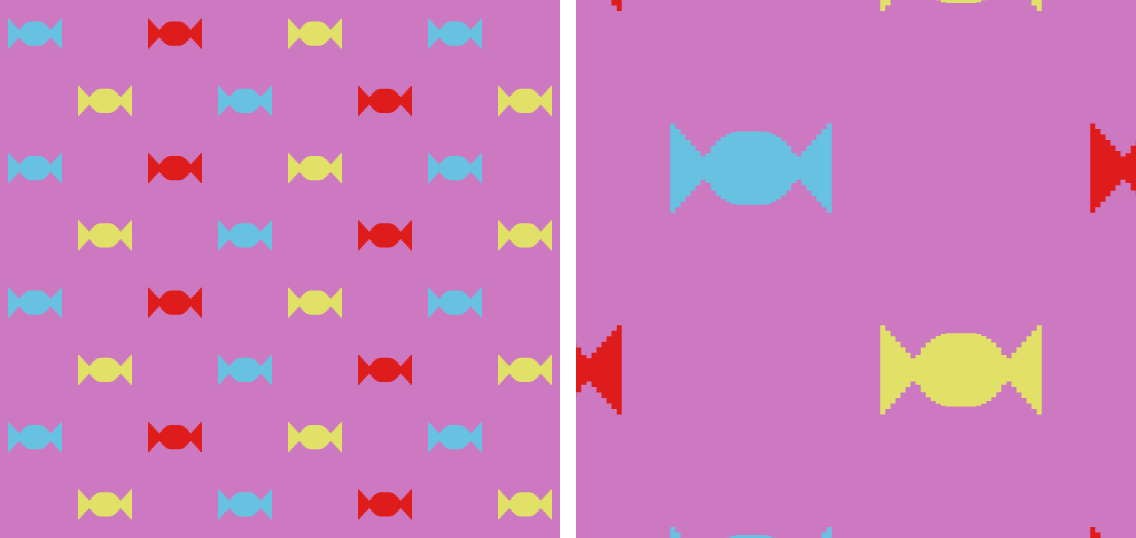
Left, the full canvas; right, a detail of the centre.
This pattern is drawn by a Shadertoy shader. Its source:

```glsl
#define REPEATS 8.0
#define STEPS_PER_HEIGHT 320.0
#define HALF_LENGTH 16.0
#define WING_HALF_HEIGHT 8.85
#define WING_SLOPE 1.09
#define BODY_RADII vec2(9.2, 7.7)
#define BODY_FLAT 7.25
#define SAMPLES 4
#define PINK vec3(0.803, 0.475, 0.761)
#define BLUE vec3(0.402, 0.761, 0.882)
#define RED vec3(0.870, 0.110, 0.110)
#define YELLOW vec3(0.882, 0.882, 0.402)

// Half height of the stepped sweet in the column at distance x from its centre
float sweetProfile(float x) {
    float column = floor(abs(x)) + 0.5;
    if (column > HALF_LENGTH) return 0.0;
    float round = sqrt(max(0.0, 1.0 - pow(column / BODY_RADII.x, 2.0)));
    float body = min(BODY_FLAT, BODY_RADII.y * round);
    float wing = WING_HALF_HEIGHT - WING_SLOPE * (HALF_LENGTH - 0.5 - column);
    return max(body, wing);
}

// Colours cycle along a row and shift by one on alternate rows
vec3 sweetColor(vec2 cell) {
    float alternate = 1.0 - mod(cell.y, 2.0);
    float index = mod(floor(cell.x * 0.5) + 2.0 * alternate, 3.0);
    return index < 0.5 ? BLUE : index < 1.5 ? RED : YELLOW;
}

vec3 wrapperPattern(vec2 position) {
    vec2 grid = position / iResolution.xy * REPEATS;
    vec2 cell = floor(grid);

    // Sweets occupy every other cell, like a checkerboard
    if (mod(cell.x + cell.y, 2.0) < 0.5) return PINK;

    vec2 cellSize = iResolution.xy / iResolution.y * STEPS_PER_HEIGHT / REPEATS;
    vec2 local = (fract(grid) - 0.5) * cellSize;
    return abs(local.y) < sweetProfile(local.x) ? sweetColor(cell) : PINK;
}

void mainImage(out vec4 fragColor, in vec2 fragCoord) {
    // Average a small sample grid to smooth the stepped edges
    vec3 color = vec3(0.0);
    for (int j = 0; j < SAMPLES; j++) {
        for (int i = 0; i < SAMPLES; i++) {
            vec2 offset = (vec2(i, j) + 0.5) / float(SAMPLES) - 0.5;
            color += wrapperPattern(fragCoord + offset);
        }
    }
    fragColor = vec4(color / float(SAMPLES * SAMPLES), 1.0);
}
```
